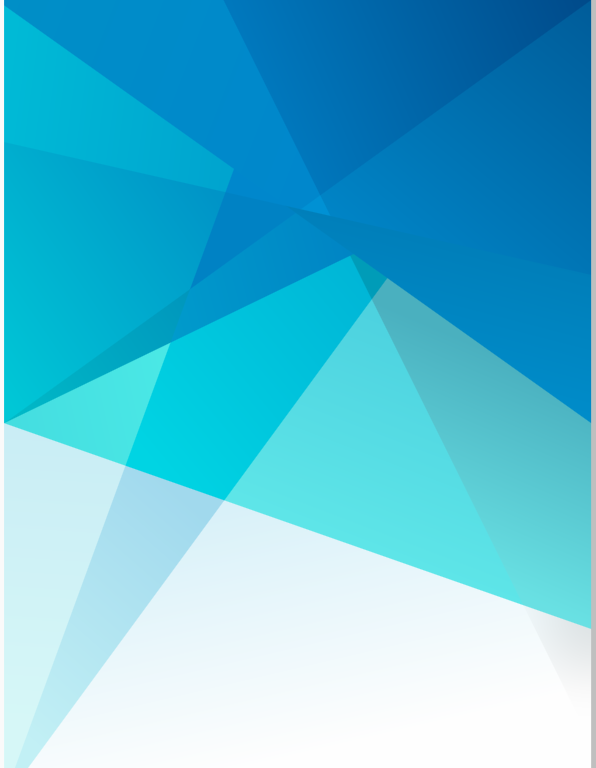
Reproduce this background procedurally as a Shadertoy shader.

```glsl
#define EDGE_SOFTNESS 1.2
#define MARGIN_LEFT 0.007
#define MARGIN_RIGHT 0.992
#define BAND_SHADE 0.93
#define CREASE_SHADE 0.86
#define CORNER_SHADOW 0.09

// Corners shared by several facets, as fractions of the canvas
const vec2 FOLD_LEFT = vec2(0.007, 0.449);
const vec2 FOLD_RIGHT = vec2(0.992, 0.181);
const vec2 TOP_LEFT = vec2(0.007, 0.993);
const vec2 TOP_RIGHT = vec2(0.992, 1.0);
const vec2 APEX = vec2(0.590, 0.668);
const vec2 RAY_TOP = vec2(0.394, 0.783);
const vec2 BLADE_TOP = vec2(0.650, 0.638);

// Smooth coverage of the half plane to the left of the heading a -> b
float leftOf(vec2 p, vec2 a, vec2 b) {
    vec2 d = (b - a) * iResolution.xy;
    vec2 q = (p - a) * iResolution.xy;
    float dist = (d.x * q.y - d.y * q.x) / length(d);
    return clamp(dist / EDGE_SOFTNESS + 0.5, 0.0, 1.0);
}

// Linear gradient running from point a to point b
vec3 ramp(vec2 p, vec2 a, vec2 b, vec3 colorA, vec3 colorB) {
    vec2 d = b - a;
    return mix(colorA, colorB, clamp(dot(p - a, d) / dot(d, d), 0.0, 1.0));
}

// Dark blue facets above the falling diagonal
vec3 upperFacets(vec2 p, float aboveRise, float eastOfCrease, float belowBand) {
    vec3 azure = ramp(p, TOP_LEFT, vec2(0.5, 0.75), vec3(0.0, 0.56, 0.78), vec3(0.0, 0.53, 0.80));
    vec3 navy = ramp(p, TOP_RIGHT, vec2(0.53, 0.74), vec3(0.0, 0.29, 0.54), vec3(0.0, 0.47, 0.74));
    vec3 slate = ramp(p, TOP_RIGHT, vec2(0.70, 0.55), vec3(0.0, 0.36, 0.60), vec3(0.0, 0.54, 0.80));
    vec3 deep = ramp(p, vec2(0.99, 0.66), vec2(0.95, 0.46), vec3(0.0, 0.49, 0.72), vec3(0.0, 0.55, 0.79));
    vec3 glint = vec3(0.0, 0.57, 0.83);

    vec3 west = mix(glint, azure, aboveRise);
    vec3 east = mix(slate, navy, aboveRise);
    return mix(mix(west, east, eastOfCrease), deep, belowBand);
}

// Cyan to blue facets on the left, between the diagonal and the roof
vec3 leftFacets(vec2 p, float aboveRise, float westOfRay, float belowBand) {
    vec3 aqua = ramp(p, vec2(0.0, 0.85), RAY_TOP, vec3(0.0, 0.73, 0.84), vec3(0.0, 0.64, 0.81));
    vec3 teal = ramp(p, vec2(0.02, 0.47), vec2(0.35, 0.76), vec3(0.0, 0.78, 0.84), vec3(0.0, 0.58, 0.78));
    vec3 wedge = ramp(p, vec2(0.28, 0.56), APEX, vec3(0.0, 0.61, 0.80), vec3(0.0, 0.52, 0.77));

    vec3 west = mix(aqua, teal * mix(BAND_SHADE, 1.0, aboveRise), belowBand);
    vec3 eastLow = mix(wedge, vec3(0.0, 0.51, 0.77), aboveRise);
    vec3 east = mix(vec3(0.0, 0.53, 0.80), eastLow, belowBand);
    return mix(east, west, westOfRay);
}

// Turquoise facets between the roof and the fold
vec3 middleFacets(vec2 p, float westOfRay, float eastOfBlade, float eastOfCrease) {
    vec3 core = ramp(p, APEX, vec2(0.30, 0.36), vec3(0.0, 0.71, 0.84), vec3(0.0, 0.83, 0.89));
    vec3 mint = ramp(p, vec2(0.03, 0.45), vec2(0.28, 0.52), vec3(0.27, 0.87, 0.88), vec3(0.29, 0.91, 0.90));
    vec3 pale = ramp(p, BLADE_TOP, vec2(0.55, 0.30), vec3(0.29, 0.81, 0.87), vec3(0.37, 0.90, 0.91));
    vec3 shaded = ramp(p, vec2(0.95, 0.50), vec2(0.86, 0.23), vec3(0.29, 0.69, 0.75), vec3(0.41, 0.88, 0.89));

    vec3 color = mix(core, mint, westOfRay);
    color *= mix(1.0, CREASE_SHADE, eastOfCrease);
    return mix(color, mix(pale, shaded, eastOfCrease), eastOfBlade);
}

// Pale facets below the fold
vec3 lowerFacets(vec2 p, float westOfRay, float eastOfBlade, float eastOfCrease) {
    vec3 frost = ramp(p, vec2(0.05, 0.44), vec2(0.03, 0.05), vec3(0.79, 0.93, 0.96), vec3(0.84, 0.97, 0.97));
    vec3 ice = ramp(p, vec2(0.29, 0.37), vec2(0.06, 0.03), vec3(0.63, 0.85, 0.93), vec3(0.76, 0.94, 0.96));
    vec3 snow = ramp(p, vec2(0.40, 0.34), vec2(0.46, 0.01), vec3(0.85, 0.945, 0.975), vec3(0.995));

    float shadow = smoothstep(0.06, 0.19, p.y) * smoothstep(0.84, 1.0, p.x);
    snow -= CORNER_SHADOW * shadow * eastOfCrease;
    return mix(mix(ice, frost, westOfRay), snow, eastOfBlade);
}

void mainImage(out vec4 fragColor, in vec2 fragCoord) {
    vec2 p = fragCoord / iResolution.xy;

    // Long creases that divide the sheet
    float aboveFold = leftOf(p, FOLD_LEFT, FOLD_RIGHT);
    float aboveRise = leftOf(p, FOLD_LEFT, TOP_RIGHT);
    float aboveFall = leftOf(p, TOP_LEFT, vec2(0.992, 0.449));
    float belowBand = leftOf(p, vec2(0.992, 0.642), vec2(0.007, 0.815));
    float belowRoof = leftOf(p, APEX, FOLD_LEFT);
    float eastOfCrease = leftOf(p, vec2(0.375, 1.0), vec2(0.878, 0.212));
    float westOfRay = leftOf(p, vec2(0.025, 0.0), RAY_TOP);
    float eastOfBlade = leftOf(p, BLADE_TOP, vec2(0.047, 0.0));

    // Facets layered from the top down
    vec3 color = leftFacets(p, aboveRise, westOfRay, belowBand);
    color = mix(color, middleFacets(p, westOfRay, eastOfBlade, eastOfCrease), belowRoof);
    color = mix(color, upperFacets(p, aboveRise, eastOfCrease, belowBand), aboveFall);
    color = mix(lowerFacets(p, westOfRay, eastOfBlade, eastOfCrease), color, aboveFold);

    // Narrow side margins
    float pixel = 0.5 / iResolution.x;
    color = mix(vec3(0.98), color, smoothstep(-pixel, pixel, p.x - MARGIN_LEFT));
    color = mix(color, vec3(0.75), smoothstep(-pixel, pixel, p.x - MARGIN_RIGHT));

    fragColor = vec4(color, 1.0);
}
```
